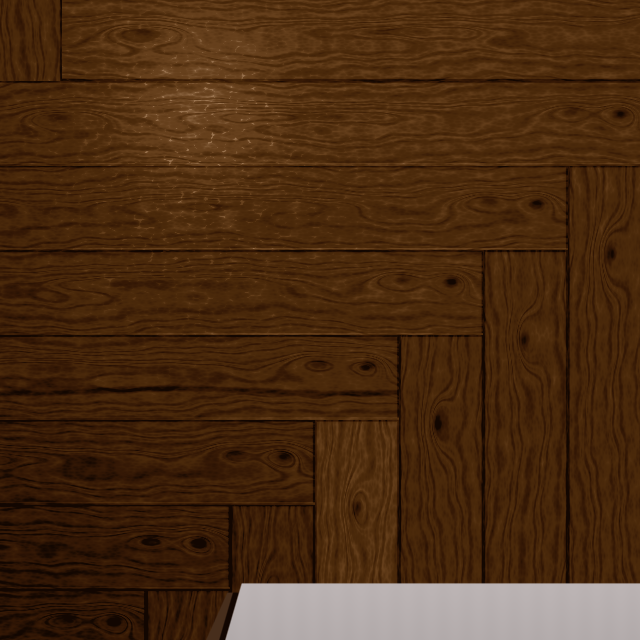
Give the GLSL for this texture, as a WebGL 2 fragment shader.

```glsl
#version 300 es
precision highp float;
// Dark stained wood planks in a stepped weave, lit by a warm spot, behind a pale table corner.
uniform vec2 u_resolution;
out vec4 fragColor;

const vec2 PITCH = vec2(0.1318, 0.1324);   // plank width across and down
const vec2 GRID_START = vec2(0.0964, 0.1263);
const float STEP_SUM = 7.0;                // column + row where planks turn upright
const float RINGS = 8.5;                   // growth lines per plank
const float SEAM = 0.013;
const vec2 SPOT = vec2(0.31, 0.84);
const float TABLE_TOP = 0.0885;
const float TABLE_LEFT = 0.352;
const float TABLE_SLANT = 0.29;

const vec3 CHAR = vec3(0.07, 0.025, 0.004);
const vec3 UMBER = vec3(0.20, 0.09, 0.018);
const vec3 WALNUT = vec3(0.29, 0.16, 0.04);
const vec3 HONEY = vec3(0.40, 0.25, 0.11);
const vec3 SHEEN = vec3(0.60, 0.45, 0.31);
const vec3 TABLE = vec3(0.72, 0.69, 0.69);
const vec3 TRIM = vec3(0.28, 0.18, 0.11);

// Knots: distance from plank end, place across, half length, strength
const vec4 KNOTS[4] = vec4[4](
  vec4(0.36, 0.45, 0.16, 1.0), vec4(0.94, 0.42, 0.30, 0.6),
  vec4(4.05, 0.47, 1.20, 0.25), vec4(7.05, 0.50, 0.40, 0.65));
const vec4 UPRIGHT_KNOT = vec4(1.05, 0.45, 0.24, 1.0);

float hash(vec2 p) {
  return fract(sin(dot(p, vec2(127.1, 311.7))) * 4375.85);
}

// Distance to the nearest scattered cell centre
float cellular(vec2 p) {
  vec2 cell = floor(p), f = p - cell;
  float nearest = 2.0;
  for (int j = -1; j <= 1; j++)
    for (int i = -1; i <= 1; i++) {
      vec2 o = vec2(i, j);
      vec2 seed = vec2(hash(cell + o), hash(cell + o + 41.3));
      nearest = min(nearest, length(o + seed - f));
    }
  return nearest;
}

float blob(vec2 p, vec2 centre, vec2 radius) {
  vec2 q = (p - centre) / radius;
  return exp(-dot(q, q));
}

// Bends the growth lines into closed rings (x) and darkens the core (y)
vec2 knot(vec2 w, vec4 k) {
  float height = 0.11 + 0.05 * k.w;
  float rings = blob(w, k.xy, vec2(k.z * 1.5, height));
  float core = blob(w, k.xy, vec2(0.05 + 0.2 * k.z, 0.055));
  return vec2(rings * 0.36, core * k.w);
}

vec3 stain(float t) {
  vec3 c = mix(CHAR, UMBER, smoothstep(0.0, 0.26, t));
  c = mix(c, WALNUT, smoothstep(0.22, 0.5, t));
  c = mix(c, HONEY, smoothstep(0.48, 0.75, t));
  return mix(c, SHEEN, smoothstep(0.75, 1.05, t));
}

float lighting(vec2 p) {
  float t = 0.36 + 0.17 * blob(p, vec2(0.42, 0.92), vec2(0.6, 0.4));
  t += 0.27 * blob(p, SPOT, vec2(0.12, 0.14));
  t += 0.06 * smoothstep(0.3, 0.8, p.x);
  t -= 0.20 * blob(p, vec2(0.0), vec2(0.35, 0.28));
  return t - 0.06 * blob(p, vec2(0.0, 0.6), vec2(0.12, 0.6));
}

vec3 planks(vec2 p, float aa) {
  vec2 g = (vec2(p.x, 1.0 - p.y) - GRID_START) / PITCH;
  vec2 cell = floor(g), f = g - cell;
  bool upright = cell.x + cell.y >= STEP_SUM || (cell.x < 0.0 && cell.y < 0.0);
  // w: distance from the plank's end, then place across it
  vec2 w = upright ? vec2(g.y - STEP_SUM + cell.x, f.x)
                   : vec2(STEP_SUM - cell.y - g.x, f.y);
  float id = upright ? cell.x + 20.0 : cell.y;
  float shift = hash(vec2(id, 3.7)) - 0.5;

  // Growth lines warped by layered sines and knots
  float line = w.y + 0.06 * sin(w.x * 1.3 + id * 2.1)
    + 0.025 * sin(w.x * 3.7 + w.y * 5.0 + id) + 0.012 * sin(w.x * 11.0 + w.y * 9.0);
  float core = 0.0;
  vec2 k = vec2(w.x, w.y + shift * 0.2);
  for (int i = 0; i < 4; i++) {
    vec2 bend = upright ? (i == 0 ? knot(k, UPRIGHT_KNOT) : vec2(0.0)) : knot(k, KNOTS[i]);
    line += bend.x;
    core = max(core, bend.y);
  }
  line += 0.03 * sin(line * 19.0 + id);
  float ring = pow(0.5 + 0.5 * sin(6.2832 * line * RINGS), 3.0);
  float fibre = cellular(vec2(w.x * 4.0, line * 24.0) + id * 17.0);
  float pore = cellular(vec2(w.x * 14.0, w.y * 30.0) + id * 9.0);

  float light = lighting(p) + shift * 0.06;
  if (upright && cell.x == 3.0) light += 0.18;
  float t = light - 0.17 * (ring - 0.3) + 0.22 * (fibre - 0.46) + 0.12 * (pore - 0.46);
  t -= 0.45 * core;
  // Pale glints of the raised grain inside the spot
  t += 0.25 * blob(p, SPOT - vec2(0.0, 0.1), vec2(0.22, 0.25)) * smoothstep(0.65, 0.95, pore);
  // Long crack in one row
  float crack = abs(w.y - 0.66 - 0.03 * sin(w.x * 1.6 + 0.5));
  if (!upright && cell.y == 3.0) t -= 0.28 * (1.0 - smoothstep(0.01, 0.05, crack));

  // Dark joints with a lit lip under each row
  float soft = aa / PITCH.y;
  float edge = min(min(w.y, 1.0 - w.y), abs(w.x));
  t -= 0.3 * (1.0 - smoothstep(SEAM, SEAM + 1.5 * soft, edge));
  t -= 0.07 * (1.0 - smoothstep(0.0, 0.07, edge));
  float lip = 1.0 - smoothstep(0.008, 0.008 + soft, abs(1.0 - w.y - 0.012));
  if (!upright && cell.y >= 0.0) t += lip * (0.3 + 0.2 * blob(p, vec2(0.5), vec2(0.4)));
  return stain(t);
}

void main() {
  vec2 p = gl_FragCoord.xy / u_resolution;
  float aa = 1.0 / min(u_resolution.x, u_resolution.y);
  vec3 colour = planks(p, aa);

  // Table corner: trim, shadow gap and pale top
  float side = p.x - TABLE_LEFT - TABLE_SLANT * p.y;
  float trimWidth = mix(0.030, 0.016, p.y / TABLE_TOP);
  float trim = smoothstep(-aa, aa, side + trimWidth) * smoothstep(aa, -aa, p.y - 0.074);
  vec3 trimColour = mix(TRIM, CHAR, smoothstep(-0.011, -0.008, side));
  colour = mix(colour, trimColour, trim * smoothstep(aa, -aa, side));
  float top = smoothstep(-aa, aa, side) * smoothstep(aa, -aa, p.y - TABLE_TOP);
  vec3 tableColour = TABLE * (0.97 + 0.05 * p.y / TABLE_TOP + 0.006 * sin(p.x * 170.0));
  fragColor = vec4(mix(colour, tableColour, top), 1.0);
}
```
